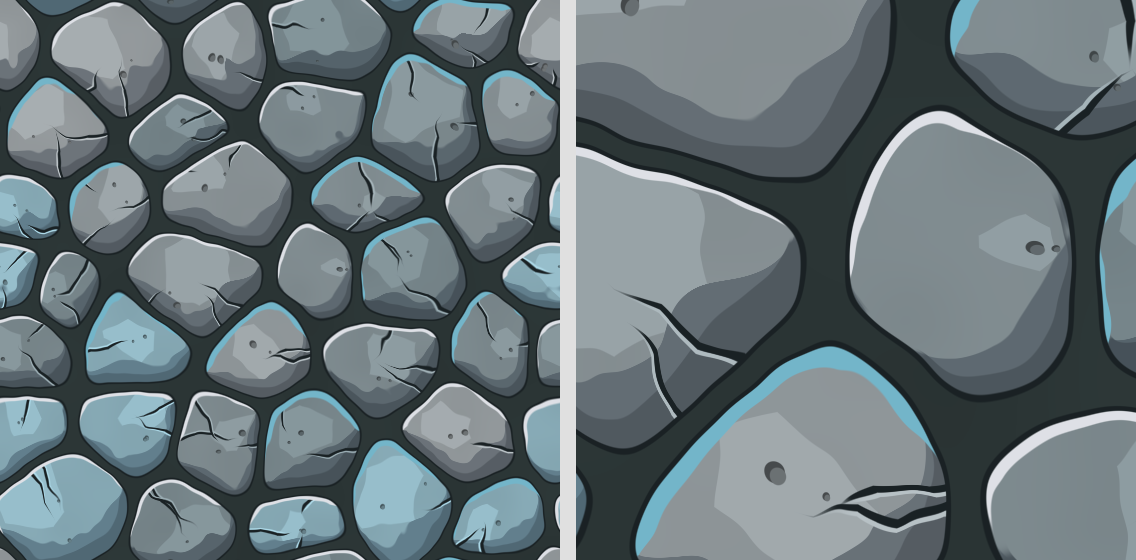
Left, the full canvas; right, a detail of the centre.
Give the GLSL for this texture, as a Shadertoy shader.

```glsl
// Seamless cartoon wall of rounded, cracked stones set in dark mortar.
#define GRID vec2(5.0, 7.0)
#define JITTER vec2(0.62, 0.5)
#define SIZE_SPREAD 0.0075
#define GAP 0.0085
#define CORNER_SHARPNESS 78.0
#define CRACK_WIDTH 0.0024
#define MORTAR vec3(0.17, 0.21, 0.21)
#define OUTLINE vec3(0.10, 0.13, 0.14)
#define SLATE vec3(0.45, 0.51, 0.53)
#define WARM vec3(0.58, 0.60, 0.61)
#define BLUE vec3(0.52, 0.655, 0.70)
#define RIM vec3(0.87, 0.88, 0.90)

vec3 hash3(vec2 p) {
    vec3 h = fract(p.xyx * vec3(0.1031, 0.1030, 0.0973));
    h += dot(h, h.yxz + 33.33);
    return fract((h.xxy + h.yzz) * h.zyx);
}

// Value noise that wraps over the canvas, from -0.5 to 0.5.
float noise(vec2 p, float period) {
    p *= period;
    vec2 i = floor(p), f = fract(p);
    f = f * f * (3.0 - 2.0 * f);
    float a = hash3(mod(i, period)).x, b = hash3(mod(i + vec2(1, 0), period)).x;
    float c = hash3(mod(i + vec2(0, 1), period)).x, d = hash3(mod(i + 1.0, period)).x;
    return mix(mix(a, b, f.x), mix(c, d, f.x), f.y) - 0.5;
}

float edge(float x) {
    float aa = 0.8 / iResolution.y;
    return smoothstep(-aa, aa, x);
}

// Stroke that fades out where its width vanishes.
float stroke(float width, float dist) {
    return edge(width - dist) * smoothstep(0.0, 0.0012, width);
}

// Staggered rows; the total shift is whole after the last row.
float rowShift(float row) { return fract(mod(row, GRID.y) * 3.0 / GRID.y); }

vec2 nearbyCell(vec2 p, int i) {
    float row = floor(p.y * GRID.y) + float(i / 5 - 2);
    return vec2(floor(p.x * GRID.x - rowShift(row)) + float(i % 5 - 2), row);
}

// Stone centre in xy, size weight in z.
vec3 stoneSite(vec2 cell) {
    vec3 h = hash3(mod(cell, GRID) + 7.0);
    vec2 centre = cell + 0.5 + vec2(rowShift(cell.y), 0.0) + JITTER * (h.xy - 0.5);
    return vec3(centre / GRID, SIZE_SPREAD * h.z);
}

float power(vec2 p, vec3 site) {
    vec2 v = p - site.xy;
    return dot(v, v) - site.z;
}

// Tapered crack running inward from the rim: x dark line, y lit lip.
vec2 crack(vec2 q, float reach, vec3 h, float wobble) {
    float angle = 6.2832 * h.x;
    vec2 dir = vec2(cos(angle), sin(angle));
    float along = dot(q, dir);
    float across = dot(q, vec2(-dir.y, dir.x)) - reach * 0.7 * (h.y - 0.5);
    across += 9.0 * (h.z - 0.5) * along * along + 0.016 * wobble;
    across += 0.012 * abs(fract(along * 17.0 + h.y) - 0.5);
    float width = CRACK_WIDTH * smoothstep(reach * (h.z * 0.9 - 0.4), reach, along);
    return vec2(stroke(width, abs(across)), stroke(width * 0.6, abs(across + width * 1.7)));
}

vec3 paintStone(vec2 p, vec2 q, vec2 id, float depth, float reach, vec2 normal) {
    vec3 kind = hash3(id + 31.0), look = hash3(id + 53.0);
    float coarse = noise(p, 17.0), fine = noise(p, 43.0);
    float sun = dot(normal, vec2(-0.42, 0.91));
    vec3 base = kind.x < 0.3 ? BLUE : mix(SLATE, WARM, kind.y);
    vec3 color = base * (1.0 + 0.05 * coarse);

    // Angular lit plateau
    vec2 v = q - reach * vec2(look.x - 0.65, 0.55 - 0.5 * look.y);
    float plateau = -1.0;
    for (int i = 0; i < 6; i++) {
        float a = (float(i) + look.z) * 1.0472;
        float size = 0.45 + 0.6 * hash3(id + float(i) * 3.0).y;
        plateau = max(plateau, dot(v, vec2(cos(a), sin(a))) - reach * size);
    }
    color = mix(color, base * 1.14, edge(0.012 * coarse + 0.006 * fine - plateau));

    // Two hard shadow bands on the side away from the sun
    float away = smoothstep(-0.25, 0.9, -sun);
    float band = away * (0.6 * reach + 0.035 * coarse + 0.018 * fine);
    color = mix(color, base * vec3(0.74, 0.76, 0.79), stroke(band, depth));
    color = mix(color, base * vec3(0.60, 0.62, 0.65), stroke(band * 0.45, depth + 0.01 * fine));

    // Small pits
    for (int i = 0; i < 2; i++) {
        vec3 h = hash3(id + 71.0 + float(i) * 9.0);
        vec2 spot = q - reach * 1.2 * (h.xy - 0.5);
        float radius = 0.002 + 0.005 * h.z * h.z;
        color = mix(color, base * 0.50, edge(radius - length(spot)));
        color = mix(color, base * 0.76, edge(radius * 0.8 - length(spot - radius * vec2(0.3, -0.4))));
    }

    // Cracks
    for (int i = 0; i < 3; i++) {
        vec3 h = hash3(id + 97.0 + float(i) * 13.0);
        float present = step(0.3, hash3(id + 5.0 + float(i) * 17.0).z);
        vec2 lines = present * crack(q, reach, h, coarse + 0.5 * fine);
        color = mix(color, base * 1.3, lines.y);
        color = mix(color, OUTLINE, lines.x);
    }

    // Sunlit rim, tinted cyan and wider on some stones
    float cool = step(0.72, look.z);
    float rim = mix(0.0055, 0.009, cool) * smoothstep(0.15, 0.8, sun + 0.9 * coarse + 0.4 * fine);
    return mix(color, mix(RIM, vec3(0.45, 0.71, 0.79), cool), stroke(rim, depth));
}

void mainImage(out vec4 fragColor, in vec2 fragCoord) {
    vec2 p = fragCoord / iResolution.xy;
    vec2 uv = p;
    p += 0.014 * vec2(noise(uv, 11.0), noise(uv.yx, 13.0));
    p += 0.004 * vec2(noise(uv, 37.0), noise(uv.yx, 41.0));

    // Owning stone by weighted distance
    vec2 cell = vec2(0.0);
    float nearest = 1e3;
    for (int i = 0; i < 25; i++) {
        vec2 c = nearbyCell(p, i);
        float d = power(p, stoneSite(c));
        if (d < nearest) { nearest = d; cell = c; }
    }

    // Rounded border distance, outward normal and inner radius
    vec3 site = stoneSite(cell);
    float sum = 0.0, reach = 0.13;
    vec2 normal = vec2(0.0);
    for (int i = 0; i < 25; i++) {
        vec2 c = nearbyCell(p, i);
        if (c == cell) continue;
        vec3 other = stoneSite(c);
        vec2 gapDir = other.xy - site.xy;
        float span = length(gapDir);
        float w = exp(-CORNER_SHARPNESS * (power(p, other) - nearest) / (2.0 * span));
        sum += w;
        normal += w * gapDir / span;
        reach = min(reach, 0.5 * (span + (site.z - other.z) / span));
    }
    float depth = -log(sum) / CORNER_SHARPNESS - GAP;
    reach = max(reach - GAP, 0.02);

    // Mortar, outline, stone
    vec3 color = MORTAR * (1.0 + 0.1 * noise(uv, 9.0));
    color = mix(color, OUTLINE, edge(depth + 0.0028));
    vec3 stone = paintStone(p, p - site.xy, mod(cell, GRID), depth, reach, normalize(normal + 1e-5));
    color = mix(color, stone, edge(depth));
    fragColor = vec4(color, 1.0);
}
```
